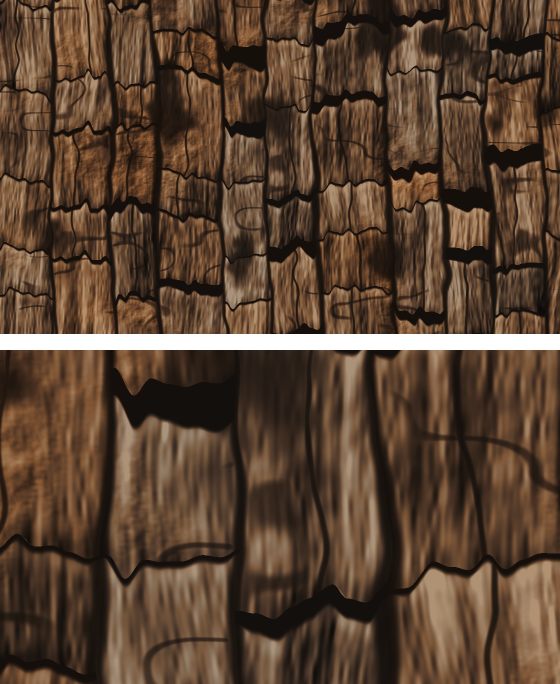
Top: the whole. Bottom: its middle third, enlarged.
Write a WebGL 1 fragment shader that draws this texture.

```glsl
precision highp float;
// Weathered, decaying wood broken into ragged upright blocks.
// Jittered columns hold jittered rows; stretched noise makes the fibres, and
// a relief lit from the upper left, dark gaps and rotten patches shade them.

uniform vec2 u_resolution;

#define COLUMNS 6.0        // blocks per canvas height, across
#define ROWS 4.6           // blocks per canvas height, upward
#define JITTER 0.62        // irregularity of the block edges
#define RAGGED 0.13        // splintering of the block ends
#define GAP 0.045          // widest gap below a block
#define FIBRE_CONTRAST 0.62
#define RELIEF 1.25
#define EXPOSURE 0.56

const vec3 BLACK = vec3(0.05, 0.037, 0.03);
const vec3 SOOT  = vec3(0.15, 0.11, 0.08);
const vec3 UMBER = vec3(0.26, 0.18, 0.13);
const vec3 BROWN = vec3(0.37, 0.26, 0.18);
const vec3 OCHRE = vec3(0.49, 0.34, 0.22);
const vec3 TAN   = vec3(0.56, 0.44, 0.33);
const vec3 STRAW = vec3(0.69, 0.57, 0.45);

struct Block { vec2 id; float left, right, below, above; };

float hash(vec2 p) {
  return fract(sin(dot(p, vec2(127.1, 311.7))) * 43758.5453);
}

float noise(vec2 p) {
  vec2 i = floor(p), f = fract(p);
  f = f * f * (3.0 - 2.0 * f);
  return mix(mix(hash(i), hash(i + vec2(1.0, 0.0)), f.x),
             mix(hash(i + vec2(0.0, 1.0)), hash(i + 1.0), f.x), f.y);
}

float fbm(vec2 p) {
  float sum = 0.0, weight = 0.53;
  for (int i = 0; i < 4; i++) {
    sum += weight * noise(p);
    p = p * 2.03 + 17.3;
    weight *= 0.5;
  }
  return sum;
}

float ramp(float a, float b, float x) { return clamp((x - a) / (b - a), 0.0, 1.0); }

// Jittered position of the edge with a given index
float edgeAt(float index, float seed) {
  return index + JITTER * (hash(vec2(index, seed)) - 0.5);
}

// Index of the jittered interval that holds x
float cellAt(float x, float seed) {
  float i = floor(x);
  return i + step(edgeAt(i + 1.0, seed), x) - step(x, edgeAt(i, seed));
}

// Block around p, with distances to its four sides in canvas heights
Block findBlock(vec2 p) {
  p.x += 0.06 * (noise(p * vec2(2.0, 3.0)) - 0.5) + 0.016 * (noise(p * vec2(9.0, 17.0)) - 0.5);
  float u = p.x * COLUMNS;
  float c = cellAt(u, 0.0);
  float seed = c + 20.0;
  float v = p.y * ROWS + 9.0 * hash(vec2(c, 3.7))
          + RAGGED * (noise(vec2(p.x * 52.0, c)) - 0.5)
          + 0.24 * (noise(vec2(p.x * 13.0, p.y * 3.0 + c)) - 0.5);
  float r = cellAt(v, seed);
  return Block(vec2(c, r),
               (u - edgeAt(c, 0.0)) / COLUMNS, (edgeAt(c + 1.0, 0.0) - u) / COLUMNS,
               (v - edgeAt(r, seed)) / ROWS, (edgeAt(r + 1.0, seed) - v) / ROWS);
}

// Upright fibres, leaning a little differently in each block
float fibres(vec2 p, vec2 id) {
  p.x += 0.22 * (hash(id) - 0.5) * p.y + 0.014 * noise(p * vec2(12.0, 9.0));
  p += id * 3.1;
  return 0.5 * noise(p * vec2(48.0, 4.0)) + 0.3 * noise(p * vec2(110.0, 9.0))
       + 0.2 * noise(p * vec2(190.0, 45.0));
}

float relief(vec2 p, Block b, float rot) {
  float bulge = smoothstep(0.0, 0.022, min(b.left, b.right));
  return mix(fibres(p, b.id), fbm(p * 38.0), rot) + 0.35 * bulge;
}

vec3 wood(vec2 p) {
  Block b = findBlock(p);
  float rot = 0.8 * smoothstep(0.54, 0.72, fbm(p * vec2(4.5, 4.0) + 31.0));

  // Some blocks split along the grain into two pieces of unlike tone
  float splitX = b.left - (b.left + b.right) * (0.35 + 0.3 * hash(b.id + 2.3))
               - 0.012 * (noise(vec2(p.y * 22.0, b.id.x)) - 0.5);
  float isSplit = step(0.5, hash(b.id + 8.1));
  float piece = hash(b.id + 5.7 + isSplit * step(0.0, splitX));

  // Surface tone and light
  vec2 toLight = vec2(-0.0035, 0.0028);
  float height = relief(p, b, rot);
  float slope = height - relief(p + toLight, findBlock(p + toLight), rot);
  float tone = EXPOSURE + 0.24 * (piece - 0.5) + FIBRE_CONTRAST * (mix(fibres(p, b.id), height - 0.35, rot) - 0.5)
             + RELIEF * clamp(slope, -0.16, 0.16)
             + 0.45 * (fbm(p * vec2(22.0, 15.0)) - 0.5) + 0.3 * (fbm(p * 3.0 + 9.0) - 0.5);

  // Gap under the block above, then a lit rim
  float gap = 0.003 + GAP * pow(hash(b.id + 4.0), 4.0) * (0.5 + noise(p * vec2(18.0, 5.0)));
  float rim = smoothstep(gap, gap + 0.01, b.above) * (1.0 - smoothstep(gap + 0.01, gap + 0.03, b.above));
  tone += 0.13 * rim - 0.14 * (1.0 - smoothstep(0.0, 0.03, b.below));

  // Cracks between columns, through split blocks and across the grain
  float side = min(b.left, b.right);
  float sideWidth = 0.001 + 0.014 * pow(noise(vec2(p.x * 4.0, p.y * 5.0)), 2.0);
  float dark = 1.0 - smoothstep(gap, gap + 0.007, b.above);
  dark = max(dark, 0.9 * (1.0 - smoothstep(sideWidth * 0.5, sideWidth + 0.007, side)));
  dark = max(dark, 0.8 * isSplit * (1.0 - smoothstep(0.001, 0.005, abs(splitX))));
  float checks = abs(noise(p * vec2(9.0, 17.0) + b.id * 5.3) - 0.5);
  dark = max(dark, 0.55 * (1.0 - smoothstep(0.01, 0.05, checks)) * smoothstep(0.5, 0.7, noise(p * 11.0 + 4.0)));
  float hollow = smoothstep(0.62, 0.76, fbm(p * vec2(6.0, 4.5) + 57.0));
  tone = mix(tone, 0.06, max(dark, 0.75 * hollow));

  // Palette from deep shadow to bleached fibre
  vec3 colour = mix(BLACK, SOOT, ramp(0.0, 0.21, tone));
  colour = mix(colour, UMBER, ramp(0.21, 0.37, tone));
  colour = mix(colour, BROWN, ramp(0.37, 0.5, tone));
  colour = mix(colour, OCHRE, ramp(0.5, 0.61, tone));
  colour = mix(colour, TAN, ramp(0.61, 0.74, tone));
  colour = mix(colour, STRAW, ramp(0.74, 0.9, tone));
  float warmth = hash(b.id + 6.6) - 0.5 + 0.5 * rot;
  return colour * (1.0 + warmth * vec3(0.1, -0.03, -0.2));
}

void main() {
  // Four samples per pixel smooth the edges
  vec3 sum = vec3(0.0);
  for (int i = 0; i < 4; i++) {
    vec2 offset = vec2(mod(float(i), 2.0), floor(float(i) / 2.0)) * 0.5 - 0.25;
    sum += wood((gl_FragCoord.xy + offset) / u_resolution.y);
  }
  gl_FragColor = vec4(sum * 0.25, 1.0);
}
```
